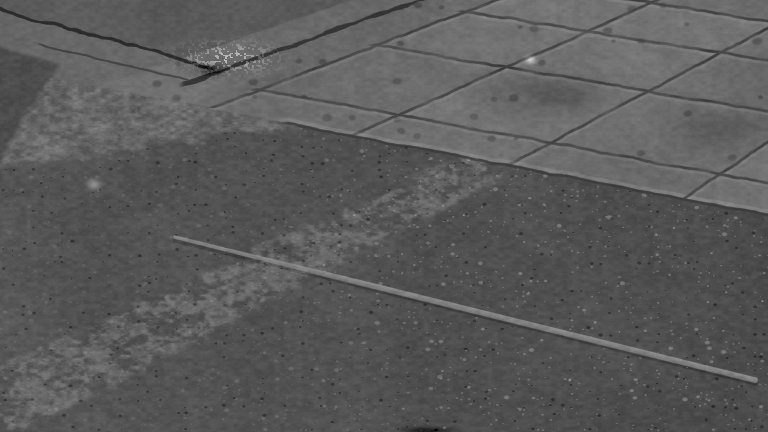
This texture is drawn by a WebGL 2 fragment shader. Its source:

```glsl
#version 300 es
precision highp float;
// Grey street corner: cracked paving slabs above worn asphalt with a faded stripe and a thin rod.
#define ASPHALT 0.315
#define SLAB 0.435
#define WORN 0.415
#define ROD 0.50
#define JOINT 0.17
#define GRAIN 0.10
#define JOINT_WIDTH 0.0032
#define KERB_U -1.47

uniform vec2 u_resolution;
out vec4 fragColor;

float hash(vec2 p) {
  return fract(sin(dot(p, vec2(127.1, 311.7))) * 43758.5453);
}

float noise(vec2 p) {
  vec2 i = floor(p), f = fract(p);
  f = f * f * (3.0 - 2.0 * f);
  return mix(mix(hash(i), hash(i + vec2(1, 0)), f.x),
             mix(hash(i + vec2(0, 1)), hash(i + vec2(1, 1)), f.x), f.y);
}

float fbm(vec2 p) {
  float sum = 0.0, amp = 0.5;
  for (int i = 0; i < 4; i++) {
    sum += amp * noise(p);
    p = p * 2.03 + 17.0;
    amp *= 0.5;
  }
  return sum / 0.9375;
}

// Soft stroke of the given half width around distance d.
float stroke(float d, float halfWidth) {
  float aa = 0.8 / u_resolution.y;
  return 1.0 - smoothstep(halfWidth - aa, halfWidth + aa, abs(d));
}

float side(float d, float soft) {
  return smoothstep(-soft, soft, d);
}

float blob(vec2 p, vec2 centre, vec2 radius) {
  vec2 d = (p - centre) / radius;
  return exp(-dot(d, d));
}

// Canvas distance to the zero line of a smooth field.
float fieldDistance(float value, float field) {
  return value / max(length(vec2(dFdx(field), dFdy(field))) * u_resolution.y, 1e-4);
}

// Loose stones, one per occupied cell.
float stones(vec2 p, float scale, float density) {
  vec2 g = p * scale * vec2(0.75, 1.0), id = floor(g);
  vec2 centre = 0.25 + 0.5 * vec2(hash(id + 3.1), hash(id + 8.7));
  float radius = 0.1 + 0.2 * hash(id + 5.3);
  float d = length(fract(g) - centre);
  return step(1.0 - density, hash(id)) * (1.0 - smoothstep(radius * 0.4, radius, d));
}

void main() {
  vec2 p = gl_FragCoord.xy / u_resolution.y;
  float soft = 1.0 / u_resolution.y;
  float wobble = (fbm(p * 22.0) - 0.5) * 0.008;
  float depth = 1.0 - p.y + wobble;
  float fine = fbm(p * vec2(75.0, 120.0)) - 0.5;
  float patches = fbm(p * vec2(22.0, 38.0) + 4.0) - 0.5;
  float broad = fbm(p * 5.0 + 9.0) - 0.5;

  // Perspective paving coordinates: u across the slabs, v away from the road.
  float u = (2.262 - (3.775 - p.x) / (0.995 + depth)) / 0.377;
  float dx = p.x - 1.389;
  float q = (depth - 0.155 * dx) / (1.0 + 0.082 * dx);
  float v = (1.0 / (q + 0.648) - 1.0) / 0.19;
  float uDist = fieldDistance(u - max(round(u), -1.0), u);
  float vDist = fieldDistance(v - max(round(v), 0.0), v);
  float kerbDist = fieldDistance(u - KERB_U, u);
  float edge = 0.421 * (1.0 + 0.082 * dx) + 0.155 * dx;
  float slabArea = side(edge - depth, soft);

  // Asphalt with faded stripe and stones.
  float road = ASPHALT + 0.02 * (0.8 - p.x) + broad * 0.05 + fine * GRAIN;
  float along = (p.x - 0.046) / 1.064;
  float across = p.y - 0.086 - 0.525 * along;
  float halfWidth = mix(0.082, 0.048, along) + patches * 0.045;
  float stripe = side(halfWidth - abs(across), 0.012) * side(1.06 - along + patches * 0.08, 0.02);
  float wear = smoothstep(-0.22, 0.12, patches + fine * 0.5 - across * 0.8);
  road = mix(road, WORN + fine * 0.22, stripe * wear * 0.85);
  float nearness = 0.35 + 0.65 * smoothstep(0.3, 1.3, p.x);
  road += nearness * (0.16 * stones(p, 45.0, 0.16) + 0.12 * stones(p + 7.0, 85.0, 0.18));
  road -= 0.11 * stones(p + 3.0, 60.0, 0.18);
  road -= 0.2 * blob(p, vec2(0.985, 0.003), vec2(0.05, 0.008));
  road += 0.25 * blob(p, vec2(0.217, 0.573), vec2(0.015, 0.011));

  // Slabs with individual tones, stains and joints.
  float tone = hash(floor(vec2(u, v)) + 2.0) - 0.5;
  float paving = SLAB + tone * 0.035 + broad * 0.06 + patches * 0.05 + fine * 0.08;
  paving -= 0.09 * blob(p, vec2(1.28, 0.78), vec2(0.15, 0.045)) * (1.0 + patches * 2.0);
  paving -= 0.08 * blob(p, vec2(1.66, 0.70), vec2(0.11, 0.045));
  paving -= 0.09 * stones(p + 11.0, 24.0, 0.16);
  float inGrid = side(u + 1.05, 0.03);
  float joints = max(stroke(uDist, JOINT_WIDTH), stroke(vDist, JOINT_WIDTH)) * inGrid;
  float lips = max(stroke(uDist - 0.007, 0.003), stroke(vDist + 0.007, 0.003)) * inGrid;
  paving += lips * 0.04;
  paving = mix(paving, JOINT + 0.07, joints * (0.75 + patches));

  // Old concrete at the upper left, with kerb and two cracks.
  float oldArea = side(KERB_U - 0.41 - u, 0.02);
  float crackDist = depth - 0.023 - 0.27 * p.x + wobble;
  float oldTone = 0.355 + broad * 0.05 + fine * 0.08 + 0.045 * side(crackDist, 0.004);
  paving = mix(paving, oldTone, oldArea);
  float leftCrack = stroke(crackDist, 0.004) * side(0.49 - p.x, 0.01);
  float lowCrack = stroke(depth - 0.083 - 0.233 * p.x, 0.0025)
                 * side(p.x - 0.09, 0.01) * side(0.45 - p.x, 0.01);
  float kerbCrack = stroke(kerbDist, 0.0045 + patches * 0.008) * side(p.x - 0.42, 0.01);
  paving = mix(paving, JOINT, max(max(leftCrack, lowCrack * 0.6), kerbCrack * 0.85));
  paving -= 0.22 * blob(p, vec2(0.49, 0.838), vec2(0.03, 0.012));
  float sparkle = blob(p, vec2(0.53, 0.866), vec2(0.09, 0.03));
  paving += 0.3 * sparkle * step(0.62, noise(p * 210.0));
  paving += 0.3 * blob(p, vec2(1.228, 0.861), vec2(0.012, 0.01));

  // Crumbling patch between old concrete and road, beside a dark wedge.
  float patchEdge = 0.382 - 0.128 * p.x + patches * 0.05;
  float patchArea = side(patchEdge - depth, 0.015) * side(0.68 - p.x, 0.03);
  float crumble = WORN + patches * 0.16 + fine * 0.24;
  float ground = mix(road, crumble, patchArea * 0.9);
  float wedge = side(0.127 - (depth - 0.162) * 0.62 - p.x + patches * 0.03, 0.012)
              * side(depth - 0.11 - 0.28 * p.x, 0.006);
  float color = mix(ground, paving, slabArea);
  color = mix(color, ASPHALT - 0.015 + fine * GRAIN, wedge * side(0.38 - depth, 0.02));

  // Pavement lip and its shadow.
  float rightEdge = side(p.x - 0.65, 0.03);
  color += 0.06 * stroke(edge - depth - 0.005, 0.004) * rightEdge;
  color = mix(color, JOINT + 0.05, stroke(edge - depth + 0.003, 0.003) * rightEdge * 0.75);

  // Thin rod lying on the road.
  vec2 start = vec2(0.405, 0.451), span = vec2(1.343, -0.331);
  float t = clamp(dot(p - start, span) / dot(span, span), 0.0, 1.0);
  vec2 offset = p - start - span * t;
  float rodWidth = mix(0.004, 0.0065, smoothstep(0.0, 0.35, t));
  color -= 0.07 * stroke(length(offset + vec2(0.0, 0.008)), 0.005);
  color = mix(color, ROD + fine * 0.12 + offset.y * 8.0, stroke(length(offset), rodWidth));

  fragColor = vec4(vec3(clamp(color, 0.0, 1.0)), 1.0);
}
```
